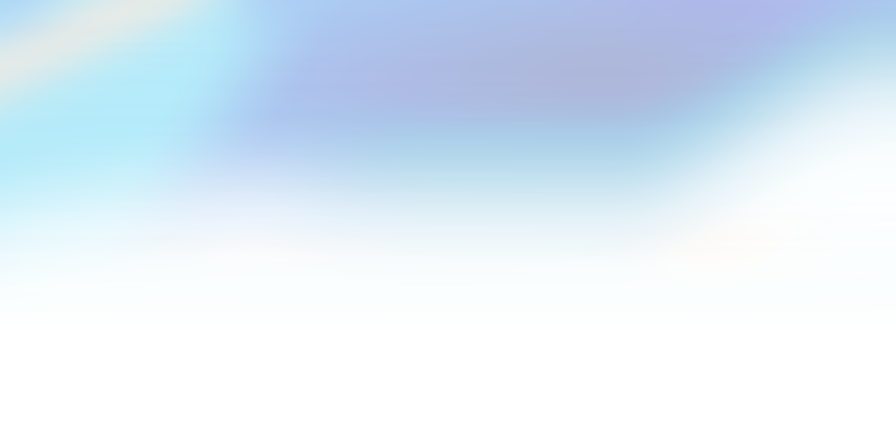
Give the GLSL for this background, as a Shadertoy shader.

```glsl
// A soft pastel sky that melts downward into white.
// Broad colour glows are layered in the upper half, then a curved
// fade line, rising on the right, blends them into the white ground.

const vec3 WHITE    = vec3(1.0);
const vec3 WASH     = vec3(0.985, 0.996, 0.997);
const vec3 AZURE    = vec3(0.67, 0.79, 0.95);
const vec3 PERI     = vec3(0.685, 0.745, 0.92);
const vec3 MAUVE    = vec3(0.68, 0.715, 0.85);
const vec3 LILAC    = vec3(0.69, 0.72, 0.93);
const vec3 TEAL     = vec3(0.65, 0.82, 0.91);
const vec3 AQUA     = vec3(0.71, 0.92, 0.98);
const vec3 CREAM    = vec3(0.91, 0.92, 0.905);
const vec3 BLUSH    = vec3(1.0, 0.982, 0.972);

const float FADE_BASE   = 0.40;   // height where colour begins
const float FADE_RISE   = 0.26;   // extra height at the right edge
const float FADE_DEPTH  = 0.34;   // height of the blend to full colour
const float STREAK_GAIN = 0.006;

float hash(vec2 p) {
    return fract(sin(dot(p, vec2(127.1, 311.7))) * 43758.5453);
}

float noise(vec2 p) {
    vec2 i = floor(p), f = fract(p);
    f = f * f * (3.0 - 2.0 * f);
    return mix(mix(hash(i), hash(i + vec2(1, 0)), f.x),
               mix(hash(i + vec2(0, 1)), hash(i + vec2(1, 1)), f.x), f.y);
}

// Elliptical Gaussian glow, one at its centre
float glow(vec2 p, vec2 centre, vec2 radius) {
    vec2 d = (p - centre) / radius;
    return exp(-dot(d, d));
}

// Lower limit of the coloured sky
float fadeLine(float x) {
    return FADE_BASE + FADE_RISE * smoothstep(0.68, 1.0, x)
         - 0.06 * exp(-x / 0.1)
         + 0.03 * exp(-pow((x - 0.27) / 0.1, 2.0));
}

vec3 skyColour(vec2 uv, float height) {
    vec3 col = AZURE;

    // Violet body of the sky
    col = mix(col, PERI, 0.9 * glow(uv, vec2(0.46, 0.80), vec2(0.15, 0.13)));
    col = mix(col, LILAC, 0.9 * glow(uv, vec2(0.80, 1.0), vec2(0.18, 0.16)));
    col = mix(col, MAUVE, 0.95 * glow(uv, vec2(0.67, 0.83), vec2(0.22, 0.16)));

    // Teal band following the fade line
    float band = 1.0 - smoothstep(0.21, 0.41, height);
    col = mix(col, TEAL, band * smoothstep(0.25, 0.50, uv.x));

    // Aqua field on the left with a slanted edge
    float edge = 0.29 + 0.3 * (uv.y - 0.84);
    col = mix(col, AQUA, 1.0 - smoothstep(edge - 0.09, edge + 0.06, uv.x));
    col = mix(col, AZURE, 0.8 * glow(uv, vec2(0.32, 1.03), vec2(0.07, 0.09)));

    // Cream beam crossing the upper left corner
    float offset = (uv.y - 0.85 - 0.9 * uv.x) / 0.092;
    float beam = exp(-offset * offset) * (1.0 - smoothstep(0.18, 0.32, uv.x));
    col = mix(col, CREAM, 0.92 * beam);
    return mix(col, AZURE, 0.6 * glow(uv, vec2(0.0, 1.02), vec2(0.06, 0.09)));
}

void mainImage(out vec4 fragColor, in vec2 fragCoord) {
    vec2 uv = fragCoord / iResolution.xy;
    float height = uv.y - fadeLine(uv.x);

    // White ground with a faint cool wash and warm hints
    vec3 col = mix(WHITE, WASH, smoothstep(0.25, 0.34, uv.y));
    col = mix(col, BLUSH, 0.7 * glow(uv, vec2(0.79, 0.46), vec2(0.09, 0.07)));
    col = mix(col, BLUSH, 0.4 * glow(uv, vec2(0.33, 0.45), vec2(0.16, 0.04)));

    // Coloured sky above the fade line
    float cover = smoothstep(0.0, FADE_DEPTH, height);
    cover += 0.07 * glow(vec2(height, 0.0), vec2(0.05, 0.0), vec2(0.06, 1.0));
    col = mix(col, skyColour(uv, height), min(cover, 1.0));

    // Fine horizontal streaks in the blend
    float streak = noise(uv * vec2(6.0, 90.0)) - 0.5;
    col += STREAK_GAIN * streak * smoothstep(0.28, 0.45, uv.y);

    fragColor = vec4(clamp(col, 0.0, 1.0), 1.0);
}
```
